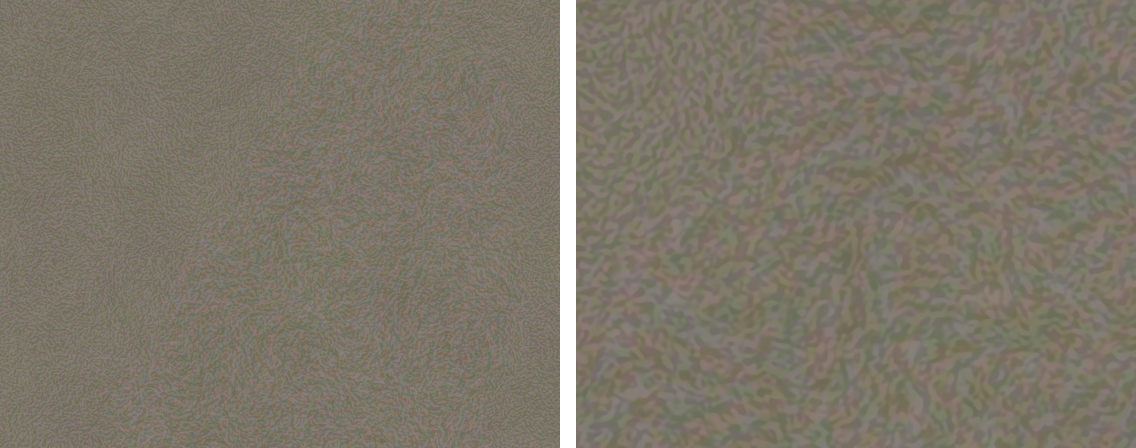
Left: the whole. Right: its middle third, enlarged.
Reproduce this texture procedurally as a Shadertoy shader.

```glsl
// A muted olive and mauve labyrinth of short ragged grains, fine at the sides
// and coarser inside a leaning central mass. Built from oriented Gabor noise
// in several sizes for tint, light and hue, over a faint broad mottling.

const float TAU = 6.2831853;

vec3 hash3(vec2 p) {
    vec3 q = fract(vec3(p.xyx) * vec3(0.1031, 0.1030, 0.0973));
    q += dot(q, q.yxz + 33.33);
    return fract((q.xxy + q.yzz) * q.zyx);
}

float valueNoise(vec2 p) {
    vec2 i = floor(p), f = fract(p);
    f = f * f * (3.0 - 2.0 * f);
    float low = mix(hash3(i).x, hash3(i + vec2(1, 0)).x, f.x);
    float high = mix(hash3(i + vec2(0, 1)).x, hash3(i + vec2(1, 1)).x, f.x);
    return mix(low, high, f.y);
}

// Three octaves of mottling around zero
float mottle(vec2 p) {
    return valueNoise(p) + 0.8 * valueNoise(p * 2.1 + 17.0)
         + 0.6 * valueNoise(p * 4.3 + 41.0) - 1.2;
}

// Local direction across the grains: level on top, rising at lower left
float grainAngle(vec2 p) {
    float diagonal = smoothstep(0.75, 0.35, p.y) * smoothstep(0.7, 0.2, p.x);
    float swirl = valueNoise(p * 8.0 + 5.0) + 0.8 * valueNoise(p * 19.0) - 0.9;
    return 1.57 + 0.6 * diagonal + 2.4 * swirl;
}

// Sum of randomly placed short wave packets, "frequency" waves per canvas height
float gabor(vec2 p, float frequency, float angle, float seed) {
    float wavesPerCell = 0.85;
    vec2 q = p * frequency / wavesPerCell;
    vec2 cell = floor(q);
    float sum = 0.0;
    for (int y = -1; y <= 1; y++)
    for (int x = -1; x <= 1; x++)
    for (int k = 0; k < 2; k++) {
        vec2 c = cell + vec2(x, y);
        vec3 r = hash3(c + seed + 57.0 * float(k));
        vec3 s = hash3(c + seed + 57.0 * float(k) + 211.0);
        vec2 d = q - c - r.xy;
        float a = angle + 2.2 * (r.z - 0.5);
        float pitch = wavesPerCell * mix(0.7, 1.3, s.y);
        float wave = cos(TAU * (pitch * dot(d, vec2(cos(a), sin(a))) + s.x));
        sum += exp(-3.4 * dot(d, d)) * wave;
    }
    return sum;
}

// Soft two-tone version of a noise value, from -1 to 1
float twoTone(float v, float softness) {
    return 2.0 * smoothstep(-softness, softness, v) - 1.0;
}

void mainImage(out vec4 fragColor, in vec2 fragCoord) {
    vec2 p = fragCoord / iResolution.y;

    // Leaning mass that holds the coarse grain
    float wobble = 0.12 * (valueNoise(p * 9.0) - 0.5);
    float leftEdge = 0.2 + 0.57 * p.y + wobble;
    float rightEdge = 1.13 - 0.12 * smoothstep(0.75, 1.0, p.y) + wobble;
    float coarse = smoothstep(-0.05, 0.05, p.x - leftEdge)
                 * smoothstep(-0.05, 0.04, rightEdge - p.x);

    // Grain layers
    float angle = grainAngle(p);
    float small = gabor(p, 84.0, angle, 11.0);
    float medium = gabor(p, 52.0, angle, 331.0);
    float large = gabor(p, 27.0, angle, 557.0);
    float sideTint = small + 0.6 * medium + 0.2 * large;
    float massTint = 0.4 * small + 0.9 * medium + 0.6 * large;
    float tint = twoTone(mix(sideTint, massTint, coarse), 0.8);
    float speck = gabor(p, 112.0, angle, 703.0);
    float streak = gabor(p, 68.0, angle + 0.4, 907.0);
    float light = twoTone(mix(speck + 0.3 * streak, 0.75 * speck + 0.7 * streak, coarse), 0.95);
    float hue = twoTone(gabor(p, 30.0, angle + 0.7, 1303.0), 1.1);

    // Olive to mauve, dark to light, teal to rust
    vec3 color = vec3(0.484, 0.457, 0.406);
    color += vec3(0.012, -0.005, 0.023) * tint;
    color += vec3(0.031, 0.027, 0.028) * light;
    color += vec3(0.017, -0.006, -0.011) * hue * mix(0.35, 1.0, coarse);

    // Broad mottling of light and tint
    color += vec3(0.013, 0.013, 0.012) * mottle(p * 9.0 + 3.0);
    color += vec3(0.006, -0.003, 0.010) * mottle(p * 7.0 + 61.0);
    color += vec3(0.007, 0.008, 0.006) * large * mix(0.5, 1.0, coarse);

    fragColor = vec4(color, 1.0);
}
```
